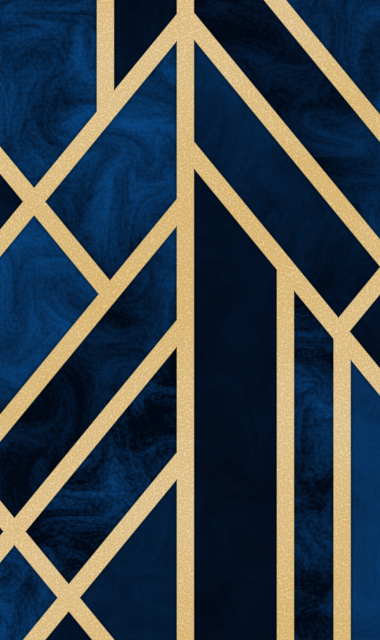
Reproduce this background procedurally as a WebGL 1 fragment shader.

```glsl
precision highp float;
// Art deco panels of mottled navy blue divided by straight bands of grained gold.
uniform vec2 u_resolution;

#define SLOPE 1.22
#define HALF_WIDTH 0.0137
#define GRUNGE_SCALE 13.0
#define SPECKLE_SCALE 150.0
#define GRAIN_SCALE 270.0
#define INK vec3(0.008, 0.035, 0.085)
#define BLUE vec3(0.035, 0.27, 0.50)
#define GOLD vec3(0.85, 0.715, 0.455)
#define PALE_GOLD vec3(0.89, 0.79, 0.61)

// Upright bands, by x; heights are measured downward from the top
const float POST_LEFT = 0.1647, POST_MAIN = 0.2897, POST_INNER = 0.446, POST_OUTER = 0.5345;
// Rising bands, by y + SLOPE * x
const float RISE_1 = 0.380, RISE_2 = 0.669, RISE_3 = 0.858, RISE_4 = 1.065, RISE_RIGHT = 1.163;
// Falling bands, by y - SLOPE * x
const float FALL_TOP = -0.524, FALL_ROOF = -0.329, FALL_EAVE = -0.1275;
const float FALL_LEFT = 0.250, FALL_BASE = 0.803;

vec2 hash2(vec2 cell) {
  vec2 q = vec2(dot(cell, vec2(127.1, 311.7)), dot(cell, vec2(269.5, 183.3)));
  return fract(sin(q) * 43758.5);
}

// Distance to the nearest scattered point, in cell units
float cellular(vec2 p) {
  float nearest = 2.0;
  for (int j = -1; j <= 1; j++) {
    for (int i = -1; i <= 1; i++) {
      vec2 cell = floor(p) + vec2(float(i), float(j));
      nearest = min(nearest, length(cell + hash2(cell) - p));
    }
  }
  return nearest;
}

// Layered, warped sines: worn patches, roughly -1 to 1
float grunge(vec2 p) {
  float sum = 0.0, amp = 0.4;
  for (int i = 0; i < 7; i++) {
    p = mat2(0.8, 0.6, -0.6, 0.8) * p * 1.7 + 1.3;
    p += 0.6 * sin(p.yx * 1.3);
    sum += amp * sin(p.x + 1.5 * sin(0.8 * p.y));
    amp *= 0.8;
  }
  return sum;
}

float diagonal(float along, float place) {
  return abs(along - place) / sqrt(1.0 + SLOPE * SLOPE) - HALF_WIDTH;
}

float post(float x, float place) { return abs(x - place) - HALF_WIDTH; }

// Signed distance to the gold lattice
float lattice(float x, float rise, float fall) {
  float left = min(min(diagonal(rise, RISE_1), diagonal(rise, RISE_2)),
                   min(diagonal(rise, RISE_3), diagonal(rise, RISE_4)));
  left = min(left, max(diagonal(fall, FALL_LEFT), rise - RISE_2));
  left = min(left, diagonal(fall, FALL_BASE));
  left = min(left, max(post(x, POST_LEFT), rise - RISE_1));

  float right = min(diagonal(fall, FALL_TOP), diagonal(fall, FALL_ROOF));
  right = min(right, diagonal(fall, FALL_EAVE));
  right = min(right, max(diagonal(rise, RISE_RIGHT), fall - FALL_EAVE));
  float posts = min(post(x, POST_INNER), post(x, POST_OUTER));
  right = min(right, max(posts, FALL_EAVE - fall));

  float sides = min(max(left, x - POST_MAIN), max(right, POST_MAIN - x));
  return min(post(x, POST_MAIN), sides);
}

// Brightness and mottling of the panel at p
vec2 panel(vec2 p, float rise, float fall) {
  if (p.x < POST_MAIN) {
    if (rise < RISE_1) {
      if (fall > FALL_LEFT) return vec2(0.16, 0.1);
      return p.x < POST_LEFT ? vec2(0.46 + 0.7 * p.y, 0.32) : vec2(0.12, 0.08);
    }
    if (rise < RISE_2) {
      if (fall < FALL_LEFT) return vec2(0.62 - 0.4 * smoothstep(0.3, 0.45, p.y), 0.26);
      return vec2(0.78 - 1.4 * max(p.y - 0.42, 0.0), 0.24);
    }
    if (rise < RISE_3) return vec2(0.17 + 0.42 * smoothstep(0.19, 0.28, p.x), 0.22);
    if (fall > FALL_BASE) return rise < RISE_4 ? vec2(0.55, 0.34) : vec2(0.14, 0.1);
    return rise < RISE_4 ? vec2(0.28, 0.4) : vec2(0.32, 0.07);
  }
  if (fall < FALL_TOP) return vec2(0.5, 0.24);
  if (fall < FALL_ROOF) return vec2(0.08 + 0.3 * smoothstep(0.42, 0.6, p.x), 0.2);
  if (fall < FALL_EAVE)
    return rise > RISE_RIGHT ? vec2(0.15, 0.08) : vec2(0.58 - 0.95 * p.y, 0.1);
  if (p.x < POST_INNER) return vec2(0.17 - 0.1 * p.y, 0.05);
  return p.x < POST_OUTER ? vec2(0.34, 0.34) : vec2(0.66, 0.1);
}

void main() {
  float pixel = 1.0 / u_resolution.y;
  vec2 p = vec2(gl_FragCoord.x, u_resolution.y - gl_FragCoord.y) * pixel;
  float rise = p.y + SLOPE * p.x, fall = p.y - SLOPE * p.x;
  float edge = lattice(p.x, rise, fall);

  // Painted panels, shaded beside the gold
  vec2 paint = panel(p, rise, fall);
  float wear = grunge(p * GRUNGE_SCALE);
  float speckle = 0.45 - cellular(p * SPECKLE_SCALE);
  float level = paint.x + paint.y * (wear + 0.8 * speckle);
  vec3 color = mix(INK, BLUE, clamp(level, 0.0, 1.1));
  color *= 0.75 + 0.25 * smoothstep(0.0, 0.006, edge);

  // Gold leaf with fine grain and a slow sheen
  float grain = cellular(p * GRAIN_SCALE) - 0.45;
  float sheen = 0.4 + 0.25 * sin(9.0 * p.y + 4.0 * p.x) + 0.12 * wear;
  vec3 leaf = mix(GOLD, PALE_GOLD, clamp(sheen + 0.5 * grain, 0.0, 1.0));
  leaf *= 1.0 + 0.1 * grain;
  gl_FragColor = vec4(mix(leaf, color, smoothstep(-pixel, pixel, edge)), 1.0);
}
```
